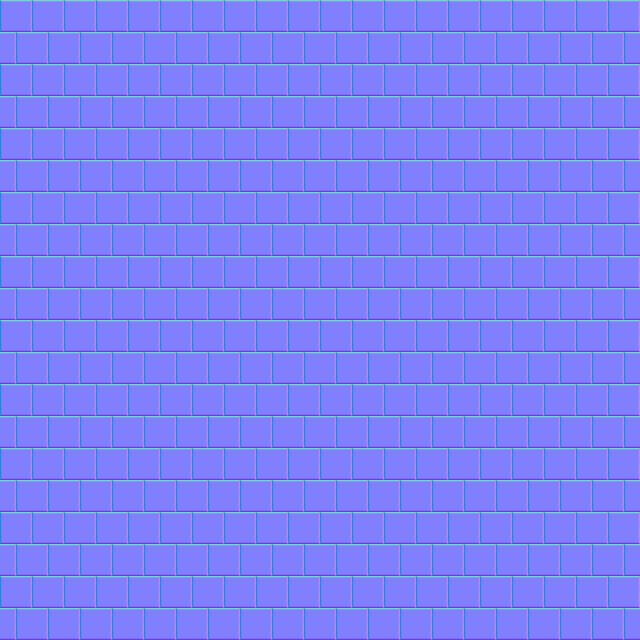
A three.js fragment shader for this texture map:

```glsl
// Tangent-space normal map of square tiles in running bond with narrow mitred bevels.
#define COLUMNS 20.0
#define ROWS 20.0
#define ROW_SHIFT 0.5      // sideways shift of every other row, in tiles
#define BEVEL_WIDTH 0.041  // in tiles
#define BEVEL_SLOPE 0.7071 // sine of the bevel tilt
#define SOFTNESS 0.019     // half width of the edge smoothing, in tiles

varying vec2 vUv;

// Position inside the tile, centred on zero.
vec2 tilePosition(vec2 uv) {
  vec2 grid = uv * vec2(COLUMNS, ROWS);
  float shifted = 1.0 - mod(floor(grid.y), 2.0);
  grid.x += ROW_SHIFT * shifted;
  return fract(grid) - 0.5;
}

// Outward-tilted normal of a tile with four mitred bevels.
vec3 tileNormal(vec2 p) {
  vec2 edgeDistance = 0.5 - abs(p);
  float nearest = min(edgeDistance.x, edgeDistance.y);
  float bevel = 1.0 - smoothstep(BEVEL_WIDTH - SOFTNESS, BEVEL_WIDTH + SOFTNESS, nearest);

  // Blend the two bevels along the corner diagonal.
  float sideways = smoothstep(-SOFTNESS, SOFTNESS, edgeDistance.y - edgeDistance.x);
  vec2 facing = vec2(sideways, 1.0 - sideways);

  // Opposite slopes meet smoothly at the joint.
  vec2 outward = sign(p) * clamp(edgeDistance / SOFTNESS, 0.0, 1.0);

  float upright = sqrt(1.0 - BEVEL_SLOPE * BEVEL_SLOPE);
  return vec3(outward * facing * bevel * BEVEL_SLOPE, mix(1.0, upright, bevel));
}

void main() {
  vec3 normal = tileNormal(tilePosition(vUv));
  gl_FragColor = vec4(0.5 + 0.5 * normal, 1.0);
}
```
